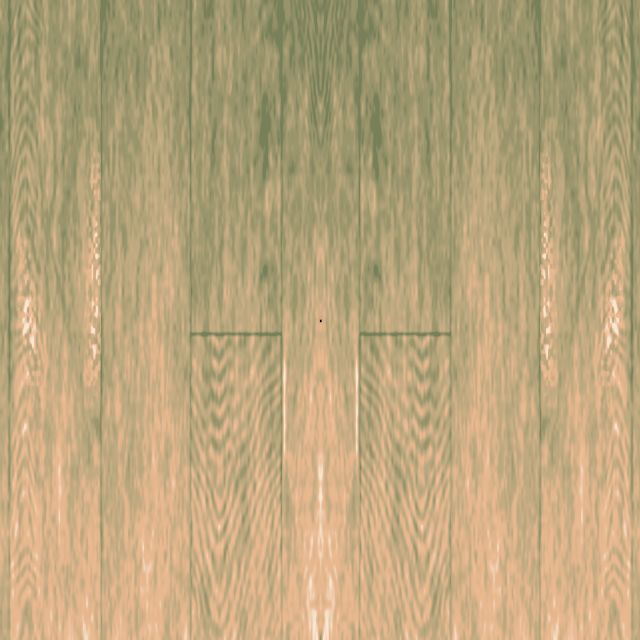
This texture is drawn by a WebGL 1 fragment shader. Its source:

```glsl
precision highp float;
uniform vec2 u_resolution;

float hash(vec2 p) {
  vec3 q = fract(p.xyx * 0.1031);
  q += dot(q, q.yzx + 33.33);
  return fract((q.x + q.y) * q.z);
}

float noise(vec2 p) {
  vec2 cell = floor(p), f = fract(p);
  f = f * f * (3.0 - 2.0 * f);
  float low = mix(hash(cell), hash(cell + vec2(1.0, 0.0)), f.x);
  float high = mix(hash(cell + vec2(0.0, 1.0)), hash(cell + 1.0), f.x);
  return mix(low, high, f.y);
}

// Long vertical fibres, centred on zero.
float fibres(vec2 p, float seed) {
  float sum = 0.0, weight = 0.36;
  vec2 scale = vec2(95.0, 5.0);
  for (int i = 0; i < 4; i++) {
    sum += weight * (noise(p * scale + seed) - 0.5);
    scale *= vec2(1.5, 2.2);
    weight *= 1.02;
  }
  return sum;
}

float blob(vec2 p, vec2 centre, vec2 radius) {
  vec2 d = (p - centre) / radius;
  return exp(-dot(d, d));
}

float span(float x, float a, float b, float soft) {
  return smoothstep(a - soft, a + soft, x) * (1.0 - smoothstep(b - soft, b + soft, x));
}

float line(float x, float centre, float width) {
  float d = (x - centre) / width;
  return exp(-d * d);
}

// Growth rings: positive slope opens upward, negative slope opens downward.
float rings(vec2 p, float axis, float slope, float spacing, float warp) {
  float side = sqrt((p.x - axis) * (p.x - axis) + 0.00002);
  float wobble = warp * (noise(p * vec2(45.0, 14.0)) - 0.5);
  return sin(6.2832 * ((p.y - slope * side) / spacing + wobble));
}

float centrePlank(vec2 p) {
  float heart = line(p.x, 0.0, 0.026);
  float low = 1.0 - smoothstep(0.50, 0.72, p.y);
  float tone = -0.13 + 0.26 * heart * low;
  tone += 0.15 * rings(p, 0.0, 8.0, 0.05, 1.0) * heart * smoothstep(0.65, 0.85, p.y);
  tone += 0.14 * rings(p, 0.0, -16.0, 0.15, 1.5) * line(p.x, 0.0, 0.035) * (1.0 - smoothstep(0.6, 0.75, p.y));
  tone += 0.13 * (noise(vec2(p.x * 170.0, p.y * 4.0)) - 0.5);
  return tone + 0.85 * line(p.x, 0.0565, 0.0026) * span(p.y, 0.28, 0.44, 0.04);
}

float knottyPlank(vec2 p) {
  vec2 ragged = vec2(noise(p * vec2(110.0, 28.0)), noise(p * vec2(150.0, 20.0)));
  vec2 q = p + vec2(0.016, 0.07) * (ragged - 0.5);
  float tone = -0.04 + 0.13 * rings(p, 0.082, -5.0, 0.085, 1.2) * line(p.x, 0.084, 0.028);
  tone += 0.22 * blob(q, vec2(0.082, 0.67), vec2(0.015, 0.045));
  tone += 0.10 * line(p.x, 0.095, 0.025) * span(p.y, 0.48, 0.70, 0.03);
  float knots = blob(q, vec2(0.080, 0.80), vec2(0.012, 0.055));
  knots += blob(q, vec2(0.082, 0.565), vec2(0.014, 0.050));
  knots += 0.7 * blob(q, vec2(0.073, 0.98), vec2(0.012, 0.045));
  return tone - 0.50 * knots;
}

float zigzagPlank(vec2 p) {
  float axis = 0.158;
  float core = line(p.x, axis, 0.025);
  float ripple = abs(fract((p.x - axis) / 0.026) - 0.5) * 0.036;
  float steep = mix(4.2, 2.5, smoothstep(0.15, 0.45, p.y));
  float zigzag = rings(p + vec2(0.0, ripple), axis, 0.4, 0.036, 0.8);
  float sweep = rings(p, axis, steep, 0.048, 0.9);
  float cut = mix(sweep, zigzag, core * smoothstep(0.20, 0.32, p.y));
  return -0.10 + cut * mix(0.19, 0.33, core) * mix(0.6, 1.0, smoothstep(0.0, 0.25, p.y));
}

float quietPlank(vec2 p) {
  float tone = 0.01 + 0.13 * line(p.x, 0.255, 0.022);
  tone -= 0.10 * smoothstep(0.27, 0.34, p.x) - 0.08 * line(p.x, 0.31, 0.01);
  tone -= 0.32 * blob(p, vec2(0.242, 0.97), vec2(0.013, 0.04));
  float sweep = rings(p, 0.225, 5.0, 0.07, 1.0);
  return tone + 0.12 * sweep * blob(p, vec2(0.25, 0.88), vec2(0.035, 0.09));
}

float glossyPlank(vec2 p) {
  float speckle = smoothstep(0.30, 0.75, noise(p * vec2(280.0, 120.0)));
  float tone = 0.05 + 0.20 * rings(p, 0.458, -2.8, 0.036, 1.6) * line(p.x, 0.462, 0.022);
  float gloss = line(p.x, 0.352, 0.011) * span(p.y, 0.40, 0.75, 0.08);
  gloss += blob(p, vec2(0.455 + 0.08 * (p.y - 0.5), 0.50), vec2(0.015, 0.11));
  tone += (0.05 + 0.72 * speckle) * gloss;
  float bend = 0.412 + 0.012 * sin(p.y * 22.0);
  tone -= 0.25 * line(p.x, bend, 0.003) * span(p.y, 0.45, 0.75, 0.04);
  return tone - 0.32 * blob(p, vec2(0.347, 0.345), vec2(0.006, 0.025));
}

vec3 woodColour(float tone) {
  vec3 c = mix(vec3(0.47, 0.50, 0.35), vec3(0.60, 0.58, 0.42), smoothstep(-0.30, 0.08, tone));
  c = mix(c, vec3(0.74, 0.66, 0.50), smoothstep(0.05, 0.52, tone));
  c = mix(c, vec3(0.91, 0.72, 0.56), smoothstep(0.45, 0.95, tone));
  return mix(c, vec3(0.97, 0.90, 0.82), smoothstep(0.95, 1.4, tone));
}

void main() {
  vec2 uv = gl_FragCoord.xy / u_resolution;
  vec2 p = vec2(abs(uv.x - 0.501), uv.y);
  float soft = 0.0008, joint = 0.478;

  // Vertical light falloff and fibre texture.
  float tone = mix(0.82, 0.10, smoothstep(-0.08, 1.08, p.y));
  float plank = step(0.061, p.x) + step(0.203, p.x) + step(0.343, p.x);
  tone += 0.88 * fibres(p, plank * 19.0);
  tone += 0.24 * (noise(p * vec2(260.0, 90.0)) - 0.5);

  // Planks from the middle outward.
  float second = span(p.x, 0.061, 0.203, soft);
  tone += centrePlank(p) * (1.0 - smoothstep(0.060, 0.062, p.x));
  tone += second * mix(zigzagPlank(p), knottyPlank(p), smoothstep(joint - soft, joint + soft, p.y));
  tone += quietPlank(p) * span(p.x, 0.203, 0.343, soft);
  tone += glossyPlank(p) * span(p.x, 0.343, 0.486, soft);
  tone -= 0.12 * smoothstep(0.485, 0.487, p.x);

  // Seams and the central pinhole.
  float seams = line(p.x, 0.061, 0.0020) + line(p.x, 0.203, 0.0020);
  seams += line(p.x, 0.343, 0.0020) + line(p.x, 0.486, 0.0024);
  tone -= 0.42 * seams + 0.80 * second * line(p.y, joint, 0.0032);
  vec2 pin = abs(uv - vec2(0.501, 0.4985));
  float hole = 1.0 - smoothstep(0.0008, 0.0020, max(pin.x, pin.y * 0.7));
  gl_FragColor = vec4(mix(woodColour(tone), vec3(0.02), hole), 1.0);
}
```
